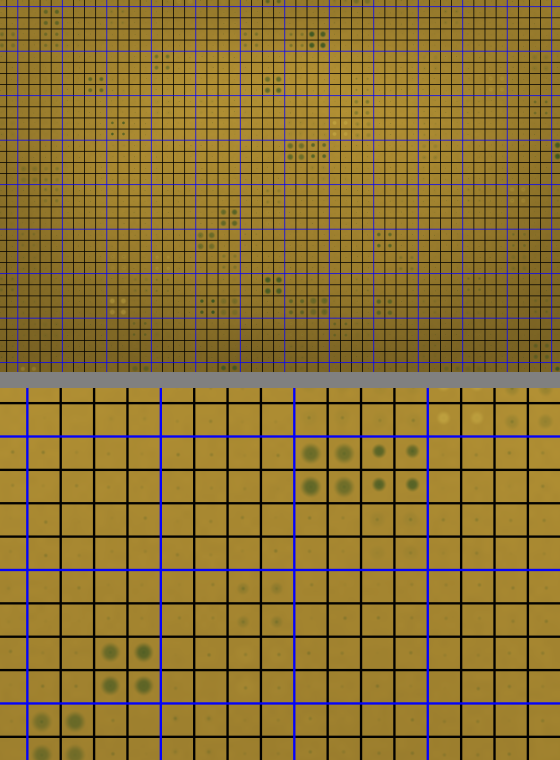
Top: the whole. Bottom: its middle third, enlarged.
This pattern is drawn by a Shadertoy shader. Its source:

```glsl
// Ochre sheet ruled in black squares with a blue line every fourth, and soft green spots in 2x2 groups.

// All lengths are fractions of the canvas height unless noted.
const float CELL = 0.0299;
const vec2 ORIGIN = vec2(0.0479, 0.0252);   // a crossing of two blue lines
const float LINE_WIDTH = 0.0021;
const float MAJOR_EVERY = 4.0;              // cells between blue lines
const float GROUP_SIZE = 2.0;               // cells per side of a spot group

const vec3 OCHRE = vec3(0.655, 0.53, 0.19);
const vec3 BLACK_INK = vec3(0.01, 0.008, 0.0);
const vec3 BLUE_INK = vec3(0.02, 0.01, 0.98);
const vec3 GREEN_SPOT = vec3(0.13, 0.29, 0.12);
const vec3 PALE_SPOT = vec3(0.78, 0.67, 0.27);

const float SPOT_RARITY = 13.0;             // higher leaves fewer strong groups
const float SPOT_OPACITY = 0.9;
const float PALE_SHARE = 0.12;
const vec2 SPOT_RADIUS = vec2(0.13, 0.34);  // smallest and largest, in cells
const float SPECK_RADIUS = 0.09;            // in cells
const float SPECK_OPACITY = 0.22;

vec3 hash32(vec2 p) {
    vec3 q = fract(p.xyx * vec3(0.1031, 0.1030, 0.0973));
    q += dot(q, q.yxz + 33.33);
    return fract((q.xxy + q.yzz) * q.zyx);
}

float valueNoise(vec2 p) {
    vec2 i = floor(p);
    vec2 f = fract(p);
    f = f * f * (3.0 - 2.0 * f);
    float low = mix(hash32(i).x, hash32(i + vec2(1, 0)).x, f.x);
    float high = mix(hash32(i + vec2(0, 1)).x, hash32(i + vec2(1, 1)).x, f.x);
    return mix(low, high, f.y);
}

// Share of the pixel covered by lines repeating at the given period, per axis.
vec2 lineCoverage(vec2 p, float period, float pixel) {
    vec2 d = abs(p - period * round(p / period));
    vec2 right = min(d + 0.5 * pixel, vec2(0.5 * LINE_WIDTH));
    vec2 left = max(d - 0.5 * pixel, vec2(-0.5 * LINE_WIDTH));
    return clamp((right - left) / pixel, 0.0, 1.0);
}

// Uneven sheet: lit from above, darker at the rim, faintly mottled.
vec3 sheet(vec2 uv, vec2 p) {
    vec2 rim = uv * (1.0 - uv);
    float light = mix(0.87, 1.07, smoothstep(0.0, 0.85, uv.y));
    light *= mix(0.84, 1.0, smoothstep(0.0, 0.05, rim.x * rim.y));
    light *= 1.0 + 0.035 * (valueNoise(p * 6.0) - 0.5);
    light *= 1.0 + 0.025 * (valueNoise(p * 130.0) - 0.5);
    return OCHRE * light;
}

vec3 addSpots(vec3 color, vec2 grid) {
    vec2 cell = floor(grid);
    vec2 group = floor(cell / GROUP_SIZE);
    vec3 groupRnd = hash32(group + 71.0);
    vec3 cellRnd = hash32(cell + 213.0);
    vec2 jitter = 0.14 * (hash32(group + 137.0).xy - 0.5);
    float dist = length(fract(grid) - 0.5 - jitter);

    // Tiny speck in every cell
    float speck = 1.0 - smoothstep(0.0, SPECK_RADIUS, dist);
    color = mix(color, GREEN_SPOT, speck * SPECK_OPACITY * cellRnd.x);

    // Soft spot whose size and strength are shared by its group
    float radius = mix(SPOT_RADIUS.x, SPOT_RADIUS.y, groupRnd.y);
    float spot = 1.0 - smoothstep(0.35 * radius, 1.15 * radius, dist);
    float strength = SPOT_OPACITY * pow(groupRnd.x, SPOT_RARITY);
    strength *= mix(0.75, 1.0, cellRnd.y);
    bool pale = groupRnd.z < PALE_SHARE;
    return mix(color, pale ? PALE_SPOT : GREEN_SPOT, spot * strength);
}

void mainImage(out vec4 fragColor, in vec2 fragCoord) {
    float pixel = 1.0 / iResolution.y;
    vec2 uv = fragCoord / iResolution.xy;
    vec2 p = fragCoord * pixel;
    vec2 ruled = p - ORIGIN;

    vec3 color = addSpots(sheet(uv, p), ruled / CELL);

    // Ruling: black first, blue over it
    vec2 minor = lineCoverage(ruled, CELL, pixel);
    vec2 major = lineCoverage(ruled, CELL * MAJOR_EVERY, pixel);
    minor -= major;
    color = mix(color, BLACK_INK, 1.0 - (1.0 - minor.x) * (1.0 - minor.y));
    color = mix(color, BLUE_INK, 1.0 - (1.0 - major.x) * (1.0 - major.y));

    fragColor = vec4(color, 1.0);
}
```
